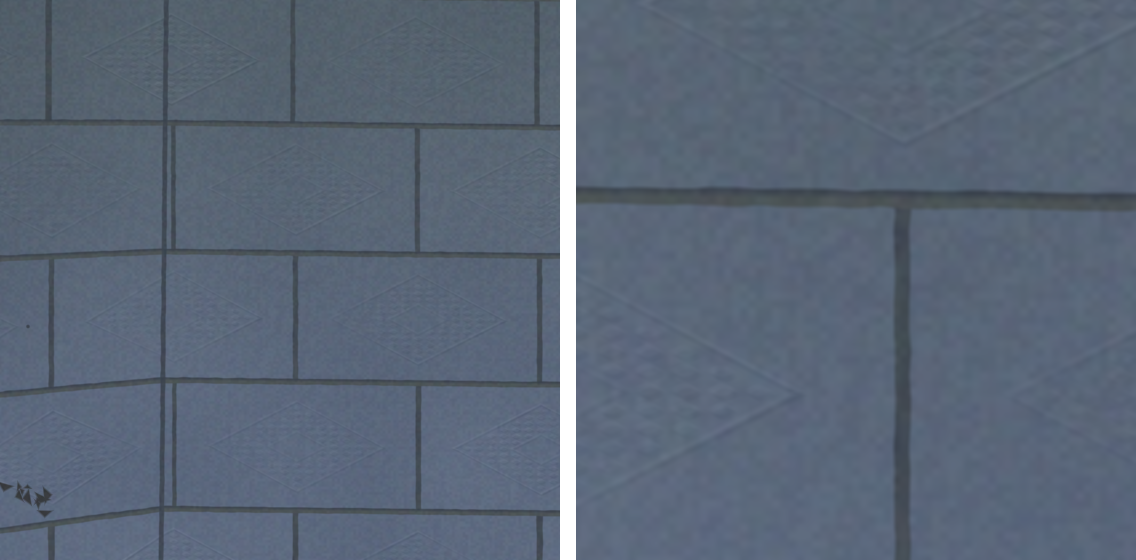
Left, the full canvas; right, a detail of the centre.
Give the GLSL for this texture, as a Shadertoy shader.

```glsl
// Painted block wall in running bond that folds at an inner corner on the left.
// Courses are bent by a shear, joints come from distances to the brick grid,
// and each brick carries a faint embossed diamond; grain and chips add wear.

const vec2 BRICK = vec2(0.436, 0.2297);      // pitch of bricks and courses
const vec2 DIAMOND = vec2(0.155, 0.080);     // half size of the embossed motif
const float CORNER = 0.293;                  // where the wall folds
const vec3 PAINT_TOP = vec3(0.335, 0.385, 0.430);
const vec3 PAINT_LOW = vec3(0.365, 0.415, 0.500);
const vec3 GROOVE = vec3(0.235, 0.265, 0.305);
const vec3 MORTAR = vec3(0.295, 0.325, 0.335);
const vec3 CHIP = vec3(0.190, 0.195, 0.195);

float hash(vec2 p) {
    return fract(sin(dot(p, vec2(127.1, 311.7))) * 43758.5453);
}

float noise(vec2 p) {
    vec2 i = floor(p), f = fract(p);
    f = f * f * (3.0 - 2.0 * f);
    return mix(mix(hash(i), hash(i + vec2(1, 0)), f.x),
               mix(hash(i + vec2(0, 1)), hash(i + vec2(1, 1)), f.x), f.y);
}

// Coverage of a band of given half width around distance zero
float band(float dist, float halfWidth, float soft) {
    return 1.0 - smoothstep(halfWidth - soft, halfWidth + soft, abs(dist));
}

// Straightens courses: tilted on the left wall, slightly falling on the right
vec2 unfold(vec2 p) {
    float left = max(CORNER - p.x, 0.0) / CORNER;
    float right = max(p.x - CORNER, 0.0);
    p.y += 0.0104 - 0.055 * (p.y - 0.23) * left - 0.012 * right;
    return p;
}

// Height of the motif: two diamond ridges with small studs between them
float relief(vec2 f) {
    vec2 q = f / DIAMOND;
    float d = abs(q.x) + abs(q.y);
    float ridges = band(d - 1.0, 0.02, 0.025) + 0.7 * band(d - 0.33, 0.02, 0.03);
    float lattice = cos(22.0 * (q.x + q.y)) * cos(22.0 * (q.x - q.y));
    float ring = smoothstep(0.36, 0.42, d) * (1.0 - smoothstep(0.86, 0.94, d));
    return ridges + 0.7 * ring * smoothstep(-0.1, 0.6, lattice);
}

// Triangular flake: negative inside
float flake(vec2 p, float angle, float size) {
    float c = cos(angle), s = sin(angle);
    p = mat2(c, -s, s, c) * p;
    p.x *= 0.55;
    return max(abs(p.x) * 0.866 + p.y * 0.5, -p.y) - size;
}

// Cluster of flakes strewn along a short diagonal
float chips(vec2 p, float soft) {
    float cover = 0.0;
    for (int i = 0; i < 11; i++) {
        float k = float(i);
        vec2 rnd = vec2(hash(vec2(k, 3.0)), hash(vec2(k, 8.0)));
        vec2 center = mix(vec2(0.020, 0.865), vec2(0.092, 0.905), k / 10.0);
        center += (rnd - 0.5) * vec2(0.024, 0.026);
        float size = mix(0.0022, 0.0050, hash(vec2(k, 5.0)));
        float d = flake(p - center, 6.28 * rnd.x, size);
        cover = max(cover, 1.0 - smoothstep(-soft, soft, d));
    }
    return cover;
}

void mainImage(out vec4 fragColor, in vec2 fragCoord) {
    vec2 p = fragCoord / iResolution.xy;
    p.y = 1.0 - p.y;                         // y runs downwards from here
    float soft = max(1.0 / iResolution.y, 0.0018);

    // Brick grid, each course shifted by about half a brick
    vec2 w = unfold(p);
    float row = floor(w.y / BRICK.y);
    float odd = mod(row, 2.0);
    float shift = mix(0.525, 0.311, odd) + 0.006 * (hash(vec2(row, 2.0)) - 0.5);
    vec2 cell = vec2((w.x - shift) / BRICK.x, w.y / BRICK.y);
    vec2 local = (fract(cell) - 0.5) * BRICK;
    vec2 joint = (fract(cell + 0.5) - 0.5) * BRICK;
    vec2 id = floor(cell);

    // Paint: vertical gradient, tone per brick, soft mottling
    vec3 color = mix(PAINT_TOP, PAINT_LOW, smoothstep(0.0, 0.85, p.y));
    color += 0.010 * (hash(id + 4.0) - 0.5) + 0.020 * (noise(p * 6.0) - 0.5);
    color *= 1.0 - 0.04 * smoothstep(0.25, 0.0, p.x) * (1.0 - p.y);

    // Embossing lit from the upper left, worn unevenly
    float wear = mix(0.35, 1.0, noise(p * 14.0)) * mix(0.7, 1.1, hash(id));
    color += 0.034 * wear * (relief(local) - relief(local - vec2(0.002, 0.003)));

    // Joints: two-tone beds, dark uprights of varying width, corner seam
    float wobble = 0.0014 * (noise(p * 70.0) - 0.5);
    float bed = band(joint.y + wobble, 0.0052, soft);
    float thick = mix(0.0043, 0.0060, hash(vec2(floor(cell.x + 0.5), row)));
    thick *= mix(1.0, 0.85, odd);
    float upright = band(joint.x + wobble, thick, soft);
    float seam = band(p.x - 0.297 + 0.009 * p.y + wobble, 0.0042, soft);
    vec3 uprightColor = mix(GROOVE, MORTAR, 0.55 * noise(p * vec2(90.0, 40.0)));
    vec3 bedColor = mix(GROOVE, MORTAR, smoothstep(-0.0045, 0.0015, joint.y));
    color = mix(color, uprightColor, 0.92 * upright);
    color = mix(color, bedColor, 0.95 * bed);
    color = mix(color, GROOVE, 0.88 * seam);

    // Chipped paint and one small pit
    color = mix(color, CHIP, 0.85 * chips(p, soft));
    color = mix(color, GROOVE, band(length(p - vec2(0.05, 0.583)), 0.003, soft));

    // Fine grain with faint colour blotches
    color += 0.030 * (noise(p * 210.0) - 0.5);
    vec3 blotch = vec3(noise(p * 95.0), noise(p * 95.0 + 31.0), noise(p * 95.0 + 67.0));
    color += 0.018 * (blotch - 0.5);
    fragColor = vec4(color, 1.0);
}
```
